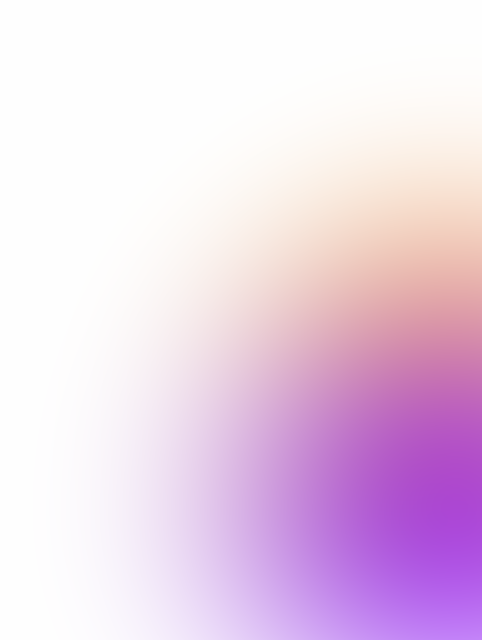
This background is drawn by a Shadertoy shader. Its source:

```glsl
const vec2 GLOW_CENTER = vec2(0.943, 0.206);  // fraction of the canvas
const float GLOW_RADIUS = 0.8;                // in canvas heights
const float GLOW_FALLOFF = 4.6;
const float GLOW_STRENGTH = 0.72;
const float STRETCH_UP = 1.07;
const float STRETCH_DOWN = 0.9;

const vec3 PAPER = vec3(0.998);
// Light removed per channel, relative to green
const vec3 VIOLET_INK = vec3(0.48, 1.0, 0.05);
const vec3 HEIGHT_SHIFT = vec3(-0.15, 0.0, 0.9);
const vec3 PEACH_SHIFT = vec3(-0.17, 0.0, 0.95);
const vec3 LEFT_SHIFT = vec3(0.18, 0.0, 0.28);
const vec2 PEACH_RANGE = vec2(0.3, 0.8);

// Soft bell that reaches zero at the glow radius
float glowDensity(vec2 offset) {
    offset.y /= offset.y > 0.0 ? STRETCH_UP : STRETCH_DOWN;
    float r2 = dot(offset, offset) / (GLOW_RADIUS * GLOW_RADIUS);
    return GLOW_STRENGTH * pow(max(1.0 - r2, 0.0), GLOW_FALLOFF);
}

// Violet at the base, rose in the middle, peach at the top
vec3 inkAt(float height, float leftward) {
    float peach = smoothstep(PEACH_RANGE.x, PEACH_RANGE.y, height);
    return VIOLET_INK + HEIGHT_SHIFT * height + PEACH_SHIFT * peach
         + LEFT_SHIFT * leftward;
}

void mainImage(out vec4 fragColor, in vec2 fragCoord) {
    vec2 uv = fragCoord / iResolution.xy;
    float aspect = iResolution.x / iResolution.y;
    vec2 offset = (uv - GLOW_CENTER) * vec2(aspect, 1.0);

    vec3 ink = inkAt(uv.y, max(-offset.x, 0.0));
    vec3 color = PAPER - ink * glowDensity(offset);
    fragColor = vec4(clamp(color, 0.0, 1.0), 1.0);
}
```
